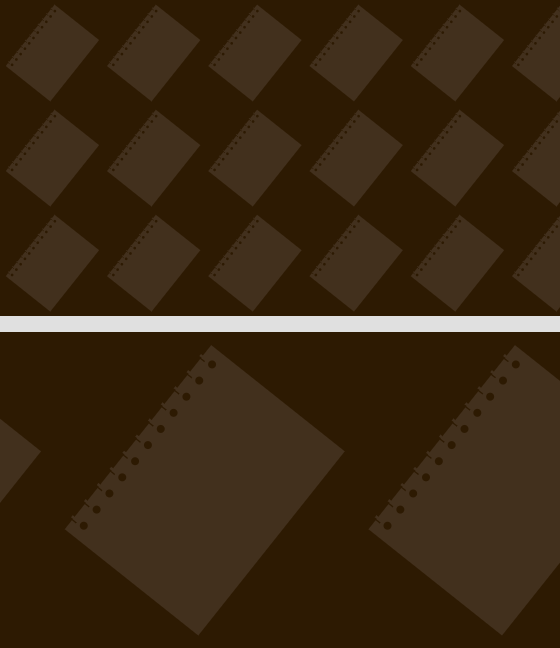
Top, the full canvas; bottom, a detail of the centre.
Give the GLSL for this pattern, as a WebGL 1 fragment shader.

```glsl
precision highp float;

uniform vec2 u_resolution;

const vec3 GROUND = vec3(0.177, 0.102, 0.008);
const vec3 PAPER = vec3(0.259, 0.188, 0.114);

// Lengths are fractions of the canvas height
const vec2 TILE = vec2(0.3204, 0.3325);
const vec2 PAGE_CENTER = vec2(0.1659, 0.1678);
const vec2 PAGE_HALF = vec2(0.0900, 0.1241);
const float PAGE_ANGLE = 0.672;
const float HOLE_X = -0.0766;
const float HOLE_PITCH = 0.02174;
const float HOLE_RADIUS = 0.0042;
const float HOLE_LAST = 5.0;

vec2 rotate(vec2 p, float angle) {
  float c = cos(angle);
  float s = sin(angle);
  return vec2(c * p.x + s * p.y, c * p.y - s * p.x);
}

float boxDistance(vec2 p, vec2 halfSize) {
  vec2 d = abs(p) - halfSize;
  return length(max(d, 0.0)) + min(max(d.x, d.y), 0.0);
}

float coverage(float dist, float pixel) {
  return clamp(0.5 - dist / pixel, 0.0, 1.0);
}

// Position relative to the nearest of the punched holes
vec2 holeSpace(vec2 p) {
  float index = clamp(floor(p.y / HOLE_PITCH + 0.5), -HOLE_LAST, HOLE_LAST);
  return p - vec2(HOLE_X, index * HOLE_PITCH);
}

float notebook(vec2 p, float pixel) {
  vec2 h = holeSpace(p);
  float edge = -PAGE_HALF.x - HOLE_X;

  // Sheet with small wire ends along the bound side
  float sheet = boxDistance(p, PAGE_HALF);
  float wire = boxDistance(h - vec2(edge, 0.0), vec2(0.0026, 0.0014));
  float paper = coverage(min(sheet, wire), pixel);

  // Round holes and fine slits beside the wires
  float hole = length(h) - HOLE_RADIUS;
  float slit = boxDistance(h - vec2(edge + 0.002, 0.0026), vec2(0.0034, 0.0007));
  return paper * (1.0 - coverage(min(hole, slit), pixel));
}

void main() {
  float pixel = 1.0 / u_resolution.y;
  vec2 p = gl_FragCoord.xy * pixel;

  // Tiles start at the upper left, with y pointing down
  p.y = 1.0 - p.y;
  vec2 local = rotate(mod(p, TILE) - PAGE_CENTER, PAGE_ANGLE);

  gl_FragColor = vec4(mix(GROUND, PAPER, notebook(local, pixel)), 1.0);
}
```
